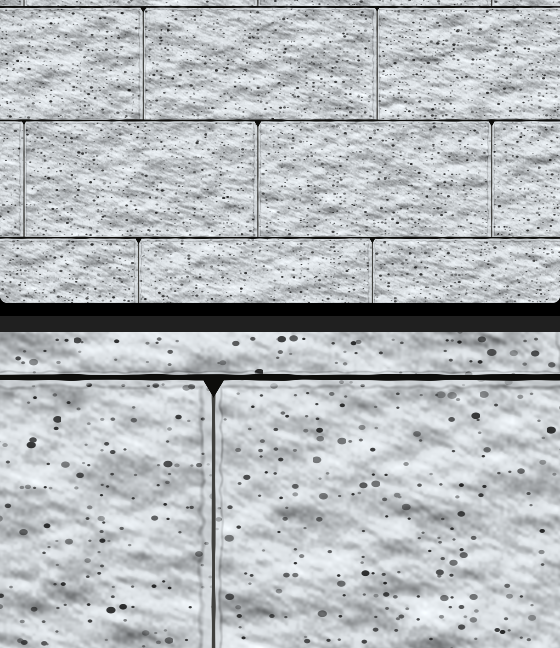
Top: the whole. Bottom: its middle third, enlarged.
Write a Shadertoy shader that draws this texture.

```glsl
// Wall of pale split-face concrete blocks in running bond, above a black base strip.

// Lengths are in units of the canvas height.
const float COURSE_HEIGHT = 0.3652;
const float COURSE_ORIGIN = 0.2477;
const float COURSE_BOW    = 0.0162;  // slight unevenness of the course heights
const float BLOCK_WIDTH   = 0.740;
const float BLOCK_ORIGIN  = 0.816;
const float BOND_DRIFT    = 0.0075;  // slip of the staggered courses
const float BED_HALF      = 0.0030;  // half width of the horizontal joints
const float HEAD_HALF     = 0.0019;  // half width of the vertical joints
const vec4  LIP_WIDTH     = vec4(0.007, 0.011, 0.005, 0.009); // left, right, bottom, top
const float BASE_HEIGHT   = 0.0417;
const float CORNER_RADIUS = 0.022;

const vec2  RELIEF_SCALE  = vec2(13.0, 24.0);
const float RELIEF_STEP   = 0.006;
const float RELIEF_GAIN   = 0.95;
const float MEAN_TONE     = 0.815;
const float LIP_TONE      = 0.85;
const float PIT_CHANCE    = 0.22;

const vec3 STONE_TINT = vec3(0.978, 1.0, 1.017);
const vec3 BED_COLOR  = vec3(0.05, 0.05, 0.045);
const vec3 HEAD_COLOR = vec3(0.25, 0.25, 0.24);
const vec3 BASE_COLOR = vec3(0.0);

float hash(vec2 p) {
    vec3 q = fract(vec3(p.xyx) * 0.1031);
    q += dot(q, q.yzx + 33.33);
    return fract((q.x + q.y) * q.z);
}

float noise(vec2 p) {
    vec2 cell = floor(p), f = fract(p);
    f = f * f * (3.0 - 2.0 * f);
    return mix(mix(hash(cell), hash(cell + vec2(1, 0)), f.x),
               mix(hash(cell + vec2(0, 1)), hash(cell + vec2(1, 1)), f.x), f.y);
}

// Broken stone surface, wider than tall, with slanted ledges.
float reliefHeight(vec2 p) {
    p *= RELIEF_SCALE;
    float height = 0.0, amplitude = 1.0;
    for (int octave = 0; octave < 4; octave++) {
        height += amplitude * noise(p);
        p = vec2(p.x, p.y + 0.22 * p.x) * 2.03 + 17.3;
        amplitude *= 0.5;
    }
    return height;
}

// Coverage of scattered dark pits, one candidate per cell in each layer.
float pits(vec2 p, float pixel) {
    float cover = 0.0;
    for (int layer = 0; layer < 2; layer++) {
        vec2 grid = p * (48.0 + 37.0 * float(layer)) + 9.7 * float(layer);
        float cellSize = 1.0 / (48.0 + 37.0 * float(layer));
        vec2 cell = floor(grid);
        vec2 center = 0.3 + 0.4 * vec2(hash(cell + 5.1), hash(cell + 31.7));
        float pick = hash(cell + 71.3);
        float radius = mix(0.0012, 0.0040, pow(hash(cell + 13.9), 3.0));
        float d = length((fract(grid) - center) * vec2(0.8, 1.1)) * cellSize - radius;
        float depth = mix(0.3, 0.8, hash(cell + 47.0)) * step(pick, PIT_CHANCE);
        cover = max(cover, depth * (1.0 - smoothstep(-0.5 * pixel, 0.7 * pixel, d)));
    }
    return cover;
}

void mainImage(out vec4 fragColor, in vec2 fragCoord) {
    vec2 p = fragCoord / iResolution.y;
    float pixel = 1.0 / iResolution.y;
    float wallWidth = iResolution.x / iResolution.y;

    // Running bond: course and block indices, then distances to the block edges.
    float t = (p.y - COURSE_ORIGIN) / COURSE_HEIGHT;
    float course = t - COURSE_BOW * t * (2.0 - t);
    float row = floor(course);
    float start = BLOCK_ORIGIN + mod(row, 2.0) * (0.5 * BLOCK_WIDTH + BOND_DRIFT * row);
    float along = (p.x - start) / BLOCK_WIDTH;
    vec2 block = vec2(floor(along), row);
    vec2 size = vec2(BLOCK_WIDTH, COURSE_HEIGHT);
    vec2 low = fract(vec2(along, course)) * size;
    vec2 high = size - low;
    vec2 edge = min(low, high);

    // Rough face lit from above, with broad mottling and fine grain.
    vec2 q = p + 7.0 * vec2(hash(block + 21.0), hash(block + 63.0)) + 3.0;
    float slope = reliefHeight(q) - reliefHeight(q + vec2(-0.3, 1.0) * RELIEF_STEP);
    float mottle = noise(q * vec2(9.0, 14.0)) + noise(q * vec2(25.0, 40.0)) - 1.0;
    float grain = noise(q * 260.0) - 0.5;
    float tone = MEAN_TONE + RELIEF_GAIN * slope + 0.07 * mottle + 0.10 * grain;
    tone += 0.03 * (hash(block + 90.0) - 0.5) - 0.03 * smoothstep(0.5, 1.0, p.y);
    tone = min(tone, 0.88 + 0.4 * (tone - 0.88));
    tone *= 1.0 - pits(q, pixel);

    // Smoother pale lip around each block, with a faint crease inside it.
    vec4 lips = vec4(low.x, high.x, low.y, high.y) / LIP_WIDTH;
    float lip = min(min(lips.x, lips.y), min(lips.z, lips.w)) + 0.5 * (noise(p * 90.0) - 0.5);
    tone = mix(tone, LIP_TONE + 0.25 * (tone - LIP_TONE), 0.8 * (1.0 - smoothstep(0.75, 1.15, lip)));
    tone *= 1.0 - 0.16 * (1.0 - smoothstep(0.0, 0.35, abs(lip - 1.15)));
    vec3 color = STONE_TINT * tone;

    // Joints of uneven width, with a dark chipped notch atop each vertical one.
    float wear = 0.0018 * (noise(p * 45.0) - 0.5);
    float head = 1.0 - smoothstep(-0.5 * pixel, 0.5 * pixel, edge.x - HEAD_HALF - 0.5 * wear);
    float bed = 1.0 - smoothstep(-0.5 * pixel, 0.5 * pixel, edge.y - BED_HALF - wear);
    float notchSize = mix(0.008, 0.013, hash(vec2(floor(along + 0.5), row) + 8.0));
    float notch = 1.0 - smoothstep(-0.5 * pixel, 0.5 * pixel, edge.x + 0.6 * high.y - notchSize);
    color = mix(color, HEAD_COLOR, head);
    color = mix(color, BED_COLOR, max(bed, notch));

    // Black base strip with rounded lower corners.
    vec2 c = vec2(abs(p.x - 0.5 * wallWidth) - 0.5 * wallWidth, BASE_HEIGHT - p.y) + CORNER_RADIUS;
    float outside = length(max(c, 0.0)) + min(max(c.x, c.y), 0.0) - CORNER_RADIUS;
    color = mix(color, BASE_COLOR, smoothstep(-0.5 * pixel, 0.5 * pixel, outside));

    fragColor = vec4(clamp(color, 0.0, 1.0), 1.0);
}
```
